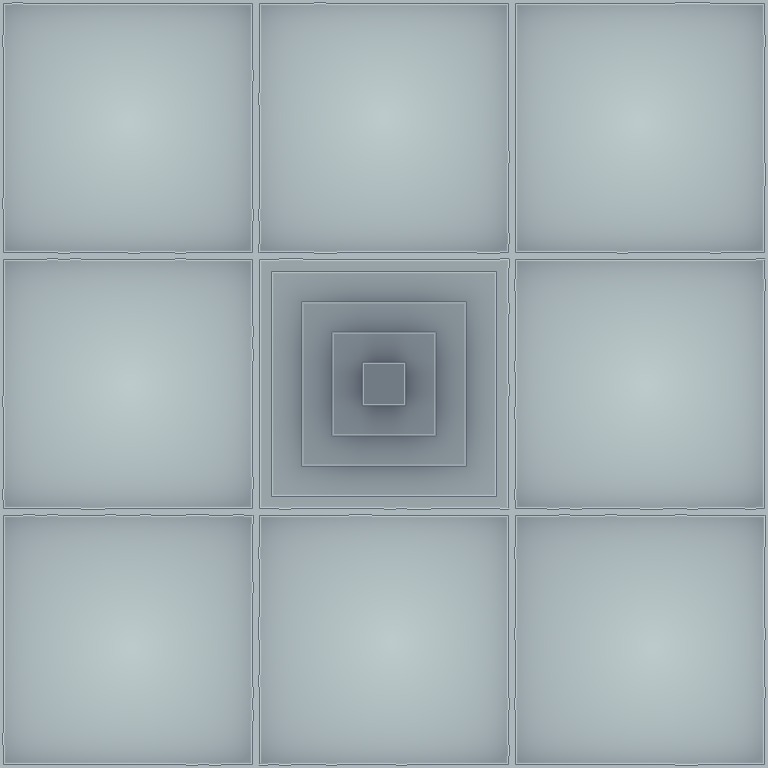
This background is drawn by a WebGL 2 fragment shader. Its source:

```glsl
#version 300 es
precision highp float;
// Nine softly lit slate tiles in a 3 by 3 grid with pale joints between them.
// Each cell is shaded from box distances: outer tiles get an off-centre glow
// and dim borders, the middle one holds nested squares with inward shadows.

uniform vec2 u_resolution;
out vec4 outColor;

const vec3 DARK = vec3(0.35, 0.38, 0.425);
const vec3 LIGHT = vec3(0.74, 0.795, 0.80);
const float JOINT_TONE = 0.665;    // tones are red levels on the ramp
const float GLOW_TONE = 0.74;
const float GLOW_FALL = 0.18;
const float FRAME_TONE = 0.595;
const float TILE_HALF = 0.484;     // sizes are in cells
const float SQUARE_HALF = 0.083;
const float SQUARE_STEP = 0.118;
const float SHADOW_DEPTH = 0.15;
const float SHADOW_REACH = 0.06;
const float BORDER_REACH = 0.055;
const float LINE_WIDTH = 0.004;

float hash(vec2 p) {
    return fract(sin(dot(p, vec2(127.1, 311.7))) * 43758.5);
}

float boxDistance(vec2 q, float halfSize) {
    vec2 d = abs(q) - halfSize;
    return length(max(d, 0.0)) + min(max(d.x, d.y), 0.0);
}

float inside(float d, float px) {
    return clamp(0.5 - d / px, 0.0, 1.0);
}

float lineCover(float d, float px) {
    float cover = clamp((0.5 * LINE_WIDTH - abs(d)) / px + 0.5, 0.0, 1.0);
    return min(cover, LINE_WIDTH / px);
}

// Dark line outside an edge, pale line just within it
float bevel(float tone, float d, float px) {
    tone = mix(tone, 0.27, 0.75 * lineCover(d - 0.5 * LINE_WIDTH, px));
    return mix(tone, 0.81, 0.65 * lineCover(d + 0.5 * LINE_WIDTH, px));
}

// Small slips of the outline along its length
float lineSlip(vec2 q, vec2 cell) {
    bool upright = abs(q.x) > abs(q.y);
    float along = upright ? q.y : q.x;
    float side = upright ? sign(q.x) : 3.0 * sign(q.y);
    float chance = hash(cell * 7.3 + vec2(floor(along * 22.0), side));
    return step(0.88, chance) * LINE_WIDTH;
}

float glowTile(vec2 q, vec2 cell) {
    vec2 centre = vec2(
        0.016 + 0.008 * cell.x - 0.016 * cell.y - 0.012 * cell.x * cell.y,
        0.016 + 0.025 * cell.y - 0.020 * cell.x * cell.x);
    float tone = GLOW_TONE - GLOW_FALL * length(q - centre);
    vec2 low = exp(-max(TILE_HALF + q, 0.0) / BORDER_REACH);
    vec2 high = exp(-max(TILE_HALF - q, 0.0) / BORDER_REACH);
    float border = 0.045 * low.x + 0.085 * low.y
                 + 0.065 * high.x + 0.07 * high.y;
    return tone - min(border, 0.10);
}

float nestedSquares(vec2 q, float px) {
    float tone = FRAME_TONE;
    float outerMask = 0.0;
    float nearAxis = min(abs(q.x), abs(q.y));
    for (int k = 3; k >= 0; k--) {
        float halfSize = SQUARE_HALF + SQUARE_STEP * float(k);
        float d = boxDistance(q, halfSize);
        float mask = inside(d, px);
        // Shadow stays within the enclosing square and fades at corners
        float corner = smoothstep(0.3 * halfSize, 1.3 * halfSize, nearAxis);
        float shadow = exp(-max(d, 0.0) / SHADOW_REACH) * (1.0 - 0.6 * corner);
        tone -= SHADOW_DEPTH * shadow * outerMask;
        tone = mix(tone, mix(0.445, 0.585, float(k) / 3.0), mask);
        tone = bevel(tone, d, px);
        outerMask = mask;
    }
    return tone;
}

void main() {
    vec2 grid = 3.0 * gl_FragCoord.xy / u_resolution;
    float px = 3.0 / min(u_resolution.x, u_resolution.y);
    vec2 cell = floor(grid) - 1.0;
    vec2 q = fract(grid) - 0.5;

    // Tile face
    bool middle = cell == vec2(0.0);
    float face = middle ? nestedSquares(q, px) : glowTile(q, cell);

    // Joint and outline
    float d = boxDistance(q, TILE_HALF);
    float tone = mix(JOINT_TONE, face, inside(d, px));
    tone = bevel(tone, d - lineSlip(q, cell), px);

    float ramp = (tone - DARK.r) / (LIGHT.r - DARK.r);
    outColor = vec4(clamp(DARK + (LIGHT - DARK) * ramp, 0.0, 1.0), 1.0);
}
```
